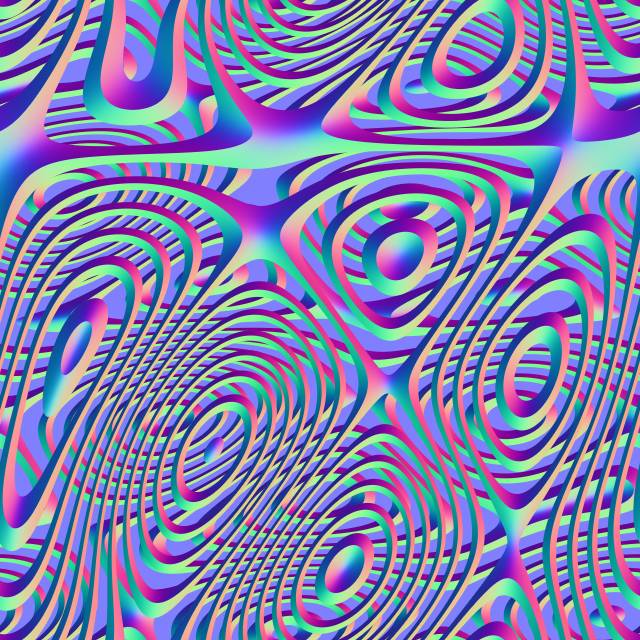
A Shadertoy shader for this texture map:

```glsl
// Tileable normal map: two layers of wavy contour ridges, one laid over the other.

const float TAU         = 6.2831853;
const int   WAVES       = 10;     // plane waves summed per layer
const float BANDS       = 3.2;    // contour ridges per unit of field height
const float RIDGE_SHARE = 0.52;   // part of each contour period taken by the ridge
const float STEEPNESS   = 0.25;   // slope strength of the ridge sides
const vec2  ACROSS_FREQ = vec2(0.8, 3.0);   // wave count range across the grain
const vec2  ALONG_FREQ  = vec2(-2.0, 2.0);  // wave count range along the grain
const vec2  ACROSS      = vec2(0.7071, -0.7071);
const vec2  ALONG       = vec2(0.7071, 0.7071);
const float TOP_SEED    = 3.0;
const float UNDER_SEED  = 8.0;

float hash(float n, float seed) {
    return fract(sin(n * 127.1 + seed * 311.7) * 43758.5453);
}

// Periodic smooth field: x = value, yz = exact gradient.
vec3 waveField(vec2 p, float seed) {
    vec3 sum = vec3(0.0);
    for (int i = 0; i < WAVES; i++) {
        float n = float(i) * 3.0 + 1.0;
        float across = mix(ACROSS_FREQ.x, ACROSS_FREQ.y, hash(n, seed));
        float along  = mix(ALONG_FREQ.x, ALONG_FREQ.y, hash(n + 1.0, seed));
        vec2 k = TAU * round(across * ACROSS + along * ALONG);  // whole waves tile
        float angle = dot(k, p) + TAU * hash(n + 2.0, seed);
        sum += vec3(cos(angle), -k * sin(angle));
    }
    return sum * BANDS / sqrt(float(WAVES));
}

// Encodes a surface slope as a colour, with green pointing down.
vec3 encodeNormal(vec2 slope) {
    vec3 n = normalize(vec3(-slope, 1.0));
    return 0.5 + 0.5 * vec3(n.x, -n.y, n.z);
}

// Roof-shaped ridges along the contours: rgb = normal colour, a = coverage.
vec4 ridgeLayer(vec2 p, float seed, float pixel) {
    vec3 field = waveField(p, seed);
    float offset = fract(field.x) - 0.5;            // signed distance from the crest
    float soft = max(length(field.yz) * pixel, 1e-4);
    vec2 slope = field.yz * STEEPNESS;

    float falling = clamp(offset / soft + 0.5, 0.0, 1.0);
    vec3 colour = mix(encodeNormal(slope), encodeNormal(-slope), falling);
    float cover = clamp((0.5 * RIDGE_SHARE - abs(offset)) / soft + 0.5, 0.0, 1.0);
    return vec4(colour, cover);
}

void mainImage(out vec4 fragColor, in vec2 fragCoord) {
    float pixel = 1.0 / iResolution.y;
    vec2 p = fragCoord * pixel;

    vec4 under = ridgeLayer(p, UNDER_SEED, pixel);
    vec4 top   = ridgeLayer(p, TOP_SEED, pixel);

    // Flat ground, then the lower ridges, then the upper ridges
    vec3 colour = encodeNormal(vec2(0.0));
    colour = mix(colour, under.rgb, under.a);
    colour = mix(colour, top.rgb, top.a);
    fragColor = vec4(colour, 1.0);
}
```
